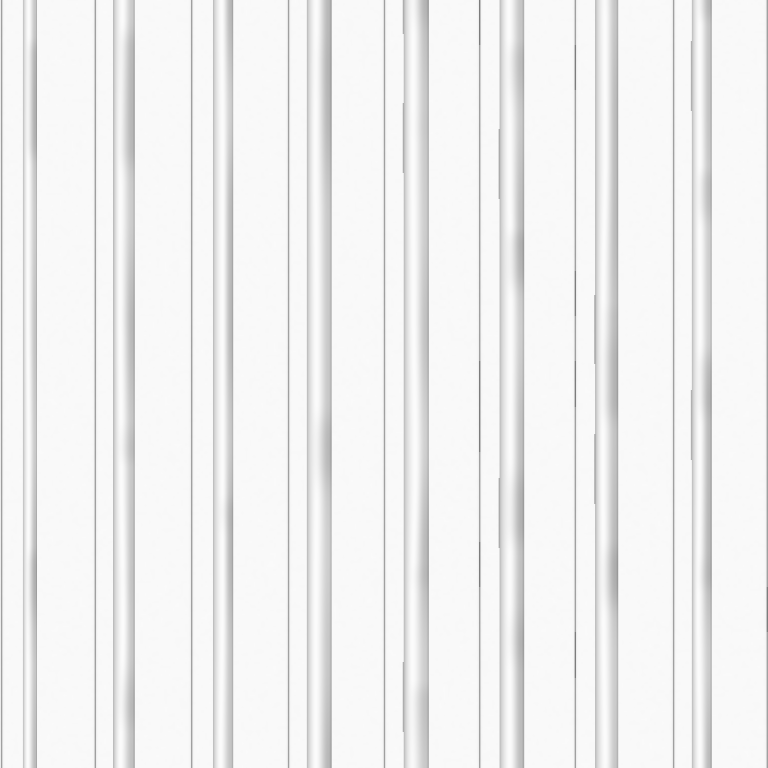
Give the GLSL for this texture, as a Shadertoy shader.

```glsl
// Eight white upright panels, each with a fine groove and a shaded, slightly worn bead.

float hash(vec2 p) {
    return fract(sin(dot(p, vec2(127.1, 311.7))) * 43758.5453);
}

float noise(vec2 p) {
    vec2 i = floor(p), f = fract(p);
    f = f * f * (3.0 - 2.0 * f);
    return mix(mix(hash(i), hash(i + vec2(1, 0)), f.x),
               mix(hash(i + vec2(0, 1)), hash(i + vec2(1, 1)), f.x), f.y);
}

// Slow change along the height, independent for each panel
float wear(float id, float y, float seed) {
    return noise(vec2(id * 7.0 + seed, y));
}

void mainImage(out vec4 fragColor, in vec2 fragCoord) {
    vec2 uv = fragCoord / iResolution.xy;
    float pixel = 8.0 / iResolution.x;

    // Panel number and position inside it; grooves may sit just left of zero
    float id = floor(uv.x * 8.0 + 0.05);
    float x = uv.x * 8.0 - id;

    // Uneven placement of the groove and the two bead edges
    float groove = 0.001 + 0.0094 * cos(1.8 * id) + 0.0062 * cos(3.6 * id);
    float left = 0.203 + 0.035 * cos(2.8 * id) * exp(-0.3 * id);
    float right = 0.425 + 0.042 * cos(0.66 * (id - 4.2));

    // Chipped stretches, only on the right half of the panels
    float worn = step(3.5, id);
    float chip = worn * step(0.78, hash(vec2(id, floor(uv.y * 11.0 + 0.37 * id))));
    float nick = worn * step(0.85, hash(vec2(id + 31.0, floor(uv.y * 17.0))));

    // Flat panel with a faint grain
    float tone = 0.976 + 0.006 * (noise(uv * 190.0) - 0.5);

    // Groove: thin dark line with a soft rim
    float d = abs(x - groove);
    tone -= 0.04 * exp(-d * d * 2500.0);
    tone -= (0.31 + 0.14 * nick) * (1.0 - smoothstep(0.008 - 0.5 * pixel, 0.008 + 0.5 * pixel, d));

    // Bead: dark left rim, bright ridge, deepening shade to the right
    float t = (x - left) / (right - left);
    float ridge = 0.40 + 0.16 * (wear(id, uv.y * 5.0, 3.0) - 0.5);
    float depth = 0.22 + 0.10 * (wear(id, uv.y * 7.0, 50.0) - 0.5);
    float rim = 0.14 * (1.0 - smoothstep(0.0, ridge, t)) + 0.16 * exp(-max(t, 0.0) * 18.0);
    float shade = depth * smoothstep(ridge, 0.88, t) + 0.10 * smoothstep(0.88, 1.0, t);
    float smudge = 0.06 * smoothstep(0.6, 0.9, wear(id, uv.y * 12.0, 90.0)) * smoothstep(0.1, 0.6, t);
    float bead = 0.985 - rim - shade - smudge;
    float inside = smoothstep(left - 0.5 * pixel, left + 0.5 * pixel, x)
                 * (1.0 - smoothstep(right - 0.5 * pixel, right + 0.5 * pixel, x));
    tone = mix(tone, bead, inside);

    // Chips stick out a hair beyond the left rim
    float edge = abs(x - left + 0.005);
    tone -= 0.26 * chip * (1.0 - smoothstep(0.006 - 0.5 * pixel, 0.006 + 0.5 * pixel, edge));

    fragColor = vec4(vec3(clamp(tone, 0.0, 1.0)), 1.0);
}
```
